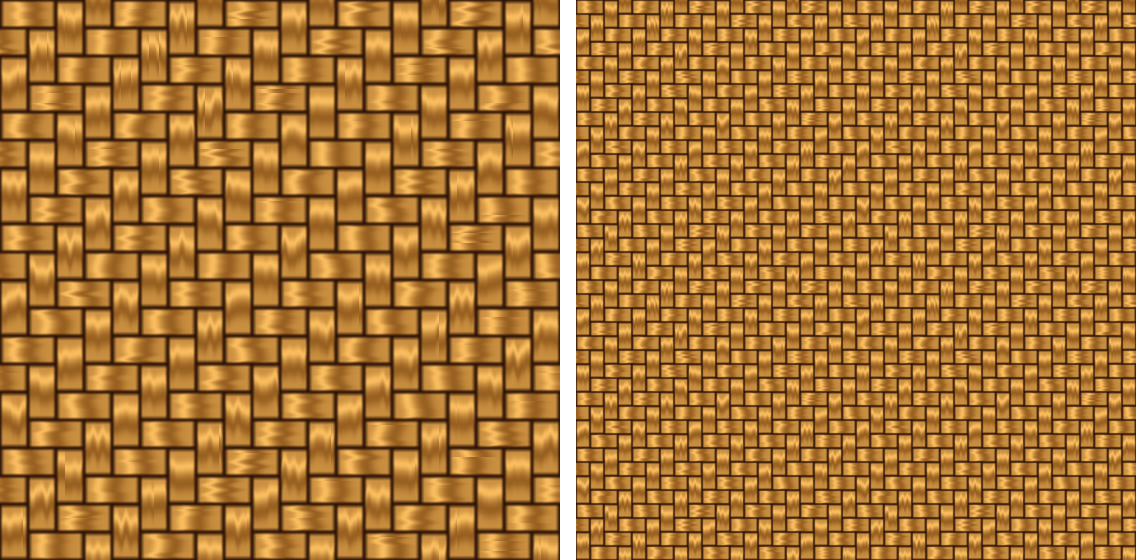
Left: one tile. Right: repeated 2 by 2.
Write a three.js fragment shader that draws this pattern.

```glsl
// Glossy golden-brown basket strips in a seamless two-over, two-under twill weave.
#define CELLS 20.0                     // strips across and down, a multiple of 4
#define FIBRES 6.0                     // sheen knots across one strip
#define RAGGED 0.16                    // sheen offset, in strip lengths
#define SIDE_SHADE 0.13                // shading widths, in cells
#define END_SHADE 0.19
#define GAP_COLOUR vec3(0.17, 0.07, 0.02)
#define LOW_COLOUR vec3(0.60, 0.38, 0.13)
#define HIGH_COLOUR vec3(0.98, 0.74, 0.37)

varying vec2 vUv;

float hash(vec2 p) {
  return fract(sin(dot(p, vec2(127.1, 311.7))) * 43758.5453);
}

// Smooth random offset across a strip, centred on zero
float fibreNoise(float across, vec2 id) {
  float x = across * FIBRES;
  float knot = floor(x);
  vec2 seed = id + vec2(0.37, 0.71) * knot;
  float a = hash(seed);
  float b = hash(seed + vec2(0.37, 0.71));
  return mix(a, b, smoothstep(0.0, 1.0, x - knot)) - 0.5;
}

float bump(float x, float centre, float width) {
  float d = (x - centre) / width;
  return exp(-d * d);
}

void main() {
  vec2 grid = vUv * CELLS;
  vec2 cell = floor(grid);
  vec2 f = grid - cell;

  // Twill phase: 0 and 1 show a horizontal strip, 2 and 3 a vertical one
  float phase = mod(cell.x - cell.y + 3.0, 4.0);
  bool horizontal = phase < 1.5;

  // Strip coordinates in cells: along runs 0 to 2, across runs 0 to 1
  float along = horizontal ? phase + f.x : phase - 1.0 - f.y;
  float across = horizontal ? f.y : f.x;
  vec2 start = horizontal ? cell - vec2(phase, 0.0) : cell + vec2(0.0, phase - 2.0);
  vec2 id = mod(start, CELLS);

  // Ragged sheen: a bright band followed by a darker one
  float ragged = RAGGED * (0.6 + 0.8 * hash(id + 53.0));
  float u = 0.5 * along + ragged * fibreNoise(across, id);
  float sheen = 0.5 + 0.5 * bump(u, 0.28, 0.11) - 0.5 * bump(u, 0.58, 0.16);
  vec3 strip = mix(LOW_COLOUR, HIGH_COLOUR, sheen);

  // Soft shadow where the strip dips into the gaps
  float sideDistance = min(across, 1.0 - across);
  float endDistance = min(along, 2.0 - along);
  float lit = smoothstep(-0.02, SIDE_SHADE, sideDistance)
            * smoothstep(-0.02, END_SHADE, endDistance);

  gl_FragColor = vec4(mix(GAP_COLOUR, strip, lit), 1.0);
}
```
